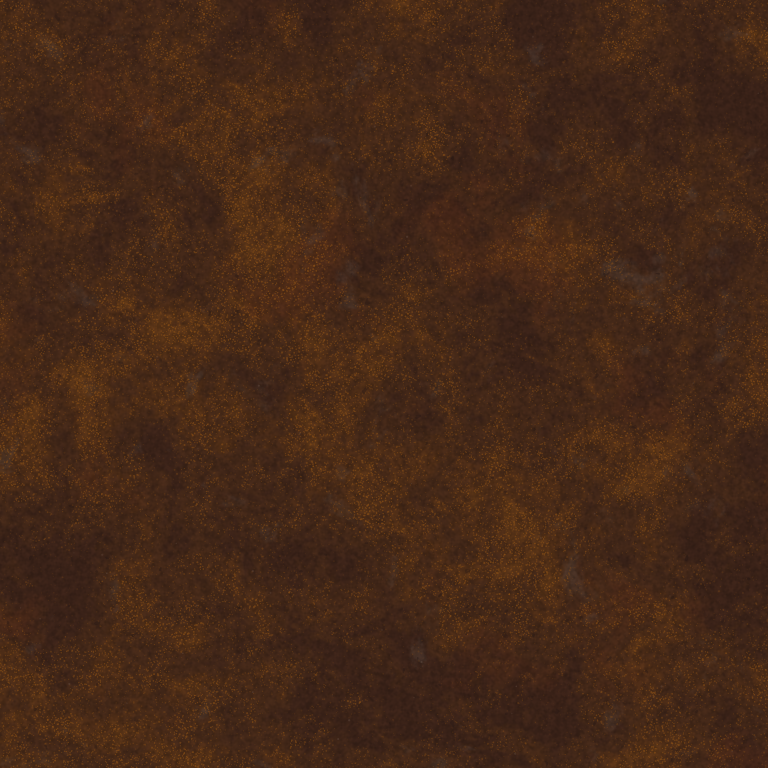
Give the GLSL for this texture, as a Shadertoy shader.

```glsl
// Dark rusted metal: layered value noise drives a four-step brown ramp,
// then soft red and grey stains, ochre dust grains, faint scratches and
// small dark pits are laid over it. All sizes are in canvas units.

const vec3 UMBER = vec3(0.222, 0.130, 0.092);
const vec3 BROWN = vec3(0.258, 0.152, 0.092);
const vec3 RUST  = vec3(0.292, 0.168, 0.086);
const vec3 OCHRE = vec3(0.340, 0.197, 0.085);
const vec3 GRAIN = vec3(0.520, 0.300, 0.085);
const vec3 RED   = vec3(0.345, 0.170, 0.090);
const vec3 ASH   = vec3(0.300, 0.235, 0.205);
const vec3 PIT   = vec3(0.140, 0.085, 0.075);

const float PATCH_SCALE  = 6.5;    // broad stains across the canvas
const float PATCH_GAIN   = 0.80;   // high, for crumbly small mottling
const float PATCH_SPREAD = 0.103;  // noise deviation for one ramp step
const float GRAIN_CELLS  = 200.0;
const float GRAIN_AMOUNT = 0.68;
const float PIT_CELLS    = 60.0;
const float PIT_SHARE    = 0.07;
const float TOOTH        = 0.085;  // fine brightness roughness

float hash(vec2 p) {
    vec3 q = fract(vec3(p.xyx) * 0.1031);
    q += dot(q, q.yzx + 33.33);
    return fract((q.x + q.y) * q.z);
}

vec2 hash2(vec2 p) {
    return vec2(hash(p + 17.3), hash(p + 91.7));
}

float noise(vec2 p) {
    vec2 i = floor(p), f = fract(p);
    f = f * f * (3.0 - 2.0 * f);
    return mix(mix(hash(i), hash(i + vec2(1, 0)), f.x),
               mix(hash(i + vec2(0, 1)), hash(i + vec2(1, 1)), f.x), f.y);
}

mat2 rotation(float a) {
    return mat2(cos(a), sin(a), -sin(a), cos(a));
}

float fbm(vec2 p, float gain) {
    float sum = 0.0, total = 0.0, weight = 1.0;
    mat2 turn = rotation(0.65);
    for (int i = 0; i < 6; i++) {
        sum += weight * noise(p);
        total += weight;
        weight *= gain;
        p = turn * p * 2.03 + 19.7;
    }
    return sum / total;
}

// One round spot per chosen cell; radius is a fraction of the cell.
float spots(vec2 p, float cells, float share, float radius, float pixel) {
    vec2 cell = floor(p * cells);
    vec2 centre = 0.32 + 0.36 * hash2(cell);
    float r = radius * mix(0.5, 1.0, hash(cell + 5.1));
    float soft = max(0.35 * r, 0.6 * pixel * cells);
    float d = length(fract(p * cells) - centre);
    float chosen = smoothstep(-0.04, 0.04, share - hash(cell + 43.9));
    return chosen * (1.0 - smoothstep(r - soft, r + soft, d));
}

vec3 rustRamp(float level) {
    vec3 color = mix(UMBER, BROWN, smoothstep(-1.6, 0.0, level));
    color = mix(color, RUST, smoothstep(0.0, 1.2, level));
    return mix(color, OCHRE, smoothstep(1.0, 2.4, level));
}

void mainImage(out vec4 fragColor, in vec2 fragCoord) {
    float pixel = 1.0 / iResolution.y;
    vec2 p = fragCoord * pixel + 3.0;

    // Broad mottling with ragged borders
    vec2 warp = vec2(noise(p * 14.0), noise(p * 14.0 + 31.0)) - 0.5;
    vec2 q = p + 0.035 * warp;
    float patches = fbm(q * PATCH_SCALE, PATCH_GAIN);
    float level = (patches - 0.5) / PATCH_SPREAD;
    vec3 color = rustRamp(level);

    // Reddish and ashen stains
    float red = smoothstep(0.54, 0.74, fbm(q * 6.0 + 57.0, 0.65));
    color = mix(color, RED, 0.32 * red);
    float ash = smoothstep(0.66, 0.84, fbm(q * 20.0 + 83.0, 0.6));
    color = mix(color, ASH, 0.45 * ash);

    // Fine surface roughness
    float tooth = noise(p * 190.0) + noise(rotation(0.8) * p * 370.0) - 1.0;
    color *= 1.0 + 2.0 * TOOTH * tooth;

    // Ochre dust, denser on the bright patches
    float dust = smoothstep(-1.6, 2.0, level + 2.4 * (noise(p * 34.0) - 0.5));
    for (int i = 0; i < 3; i++) {
        float k = float(i);
        vec2 g = rotation(0.4 + 0.9 * k) * p + 7.0 * k;
        float grain = spots(g, GRAIN_CELLS * (1.0 + 0.27 * k),
                            0.04 + 0.30 * dust, 0.27, pixel);
        color = mix(color, GRAIN, GRAIN_AMOUNT * grain * (0.3 + 0.7 * dust));
    }

    // Short curved scratches
    float ridge = abs(fbm(q * 22.0 + 11.0, 0.45) - 0.5);
    float scratch = 1.0 - smoothstep(0.0, 0.018, ridge);
    scratch *= smoothstep(0.58, 0.78, noise(p * 17.0 + 71.0));
    color = mix(color, GRAIN, 0.22 * scratch * dust);

    // Ragged dark pits and a few pale flecks
    vec2 ragged = vec2(noise(p * 170.0), noise(p * 170.0 + 9.0)) - 0.5;
    float pit = spots(p + 0.006 * ragged, PIT_CELLS, PIT_SHARE, 0.17, pixel);
    color = mix(color, PIT, 0.38 * pit);
    float fleck = spots(rotation(0.5) * p, 65.0, 0.02, 0.09, pixel);
    color = mix(color, ASH * 1.4, 0.45 * fleck);

    fragColor = vec4(color, 1.0);
}
```
